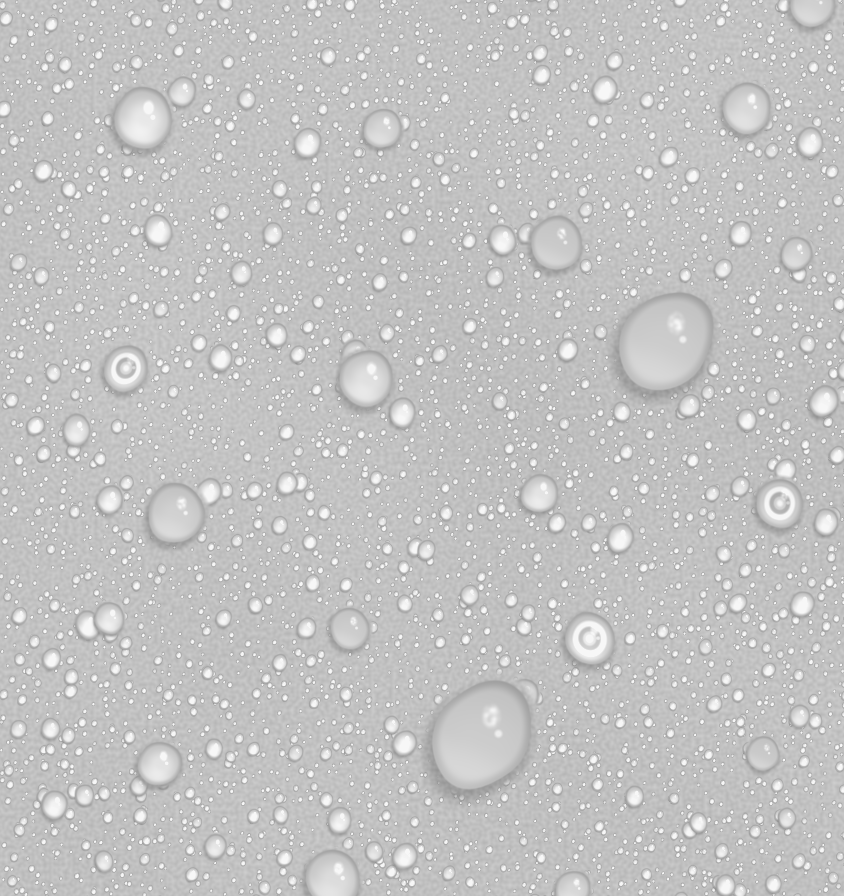
Give the GLSL for this texture, as a Shadertoy shader.

```glsl
// Water drops on a pale grey sheet, lit from the upper right.
// Jittered grids scatter the small drops from finest to coarsest; loops then
// place the larger beads. Each drop is a tilted, wobbly ellipse with a shadow.

const vec2 LIGHT_DIR = vec2(0.40, 0.917);
const float SHEET_GREY = 0.757;
const int BEAD_COUNT = 19;

vec2 hash2(vec2 p) {
    vec3 q = fract(p.xyx * vec3(0.1031, 0.1030, 0.0973));
    q += dot(q, q.yzx + 33.33);
    return fract((q.xx + q.yz) * q.zy);
}

float cornerSlope(vec2 corner, vec2 offset) {
    float angle = 6.2832 * hash2(corner).x;
    return dot(vec2(cos(angle), sin(angle)), offset);
}

float gradientNoise(vec2 p) {
    vec2 i = floor(p), f = p - i;
    vec2 u = f * f * f * (f * (f * 6.0 - 15.0) + 10.0);
    vec2 e = vec2(1.0, 0.0);
    float low = mix(cornerSlope(i, f), cornerSlope(i + e, f - e), u.x);
    float high = mix(cornerSlope(i + e.yx, f - e.yx), cornerSlope(i + 1.0, f - 1.0), u.x);
    return mix(low, high, u.y);
}

// 1 inside the inner distance, 0 beyond the outer one
float falloff(float inner, float outer, float x) {
    return 1.0 - smoothstep(inner, outer, x);
}

// Length in an ellipse stretched along a tilted axis
float ellipseLength(vec2 q, float tilt, float stretch) {
    vec2 axis = vec2(sin(tilt), cos(tilt));
    return length(vec2(dot(q, vec2(axis.y, -axis.x)) * stretch, dot(q, axis) / stretch));
}

// Paints one drop over tone; gloss fills it with light, rings adds ripples
float paintDrop(float tone, float sheet, vec2 d, float radius, vec2 seed,
                float gloss, float rings, float stretch) {
    vec2 q = d / radius;
    if (dot(q, q) > 4.0) return tone;
    float tilt = mix(-0.3, 0.65, seed.x);
    float wobble = 1.0 + 0.10 * gradientNoise(q * 0.9 + seed * 50.0);
    float l = ellipseLength(q, tilt, stretch) * wobble;
    float shadowL = ellipseLength(q + vec2(0.08, 0.16), tilt, stretch) * wobble;
    float soft = max(1.0 / iResolution.y, 0.0016) * 0.8 / radius;
    float facing = dot(q, LIGHT_DIR);

    // clear the sheet around the drop, then shade it
    float ground = mix(tone, sheet, falloff(1.05, 1.25, l));
    ground -= 0.13 * falloff(0.90, 1.26, shadowL);

    // translucent body with a dark rim and a bright lower crescent
    float body = 0.785 - 0.025 * facing;
    body += 0.17 * gloss * falloff(0.25, 0.95, length(q - vec2(0.08, -0.06)));
    body += (0.03 + 0.08 * gloss) * smoothstep(0.1, 0.8, -facing) * falloff(0.70, 0.95, l);
    body -= 0.13 * smoothstep(0.78, 1.0, l) * (0.75 + 0.25 * facing);

    // window glints near the light
    float glint = falloff(0.08, 0.30, length((q - vec2(0.20, 0.36)) * vec2(1.3, 1.0)));
    glint *= mix(0.65 + gradientNoise(q * 7.0 + seed * 30.0), 1.0, gloss);
    glint += 0.7 * falloff(0.03, 0.11, length(q - vec2(0.34, 0.02)));
    body += 0.20 * glint;

    // concentric ripples
    float ripple = falloff(0.04, 0.16, abs(l - 0.58)) - 0.8 * falloff(0.03, 0.14, abs(l - 0.36));
    body += rings * (0.16 * ripple + 0.14 * falloff(0.05, 0.22, l));

    return mix(ground, min(body, 0.97), falloff(1.0 - soft, 1.0 + soft, l));
}

// One jittered grid of drops; share is the fraction of cells that hold one
float scatterDrops(float tone, float sheet, vec2 p, float cell, vec2 radii, float share) {
    vec2 home = floor(p / cell);
    for (int y = -1; y <= 1; y++)
    for (int x = -1; x <= 1; x++) {
        vec2 id = home + vec2(x, y);
        vec2 key = id + floor(cell * 9000.0) + 40.0;
        vec2 pick = hash2(key + 17.3), seed = hash2(key + 71.9);
        if (pick.x > share) continue;
        vec2 center = (id + 0.5 + 0.75 * (hash2(key) - 0.5)) * cell;
        float radius = mix(radii.x, radii.y, pick.y * pick.y);
        float gloss = mix(0.45, 1.15, sqrt(seed.y));
        tone = paintDrop(tone, sheet, p - center, radius, seed, gloss, 0.0, 1.08);
    }
    return tone;
}

void mainImage(out vec4 fragColor, in vec2 fragCoord) {
    vec2 p = fragCoord / iResolution.y;
    float width = iResolution.x / iResolution.y;

    // finely grained sheet
    float sheet = SHEET_GREY + 0.03 * gradientNoise(p * 3.0 + 9.0)
                + 0.065 * gradientNoise(p * 210.0);
    float tone = sheet;

    tone = scatterDrops(tone, sheet, p, 0.011, vec2(0.0017, 0.0030), 0.50);
    tone = scatterDrops(tone, sheet, p, 0.019, vec2(0.0030, 0.0050), 0.50);
    tone = scatterDrops(tone, sheet, p, 0.034, vec2(0.0052, 0.0092), 0.46);
    tone = scatterDrops(tone, sheet, p, 0.072, vec2(0.0100, 0.0165), 0.34);

    // medium beads on an even spread, kept clear of the two largest
    vec2 upperBig = vec2(0.79 * width, 0.62), lowerBig = vec2(0.57 * width, 0.18);
    for (int i = 0; i < BEAD_COUNT; i++) {
        float n = float(i);
        vec2 seed = hash2(vec2(n, 5.0));
        vec2 center = fract(vec2(0.13, 0.31) + n * vec2(0.7549, 0.5698)) * vec2(width, 1.0);
        if (min(distance(center, upperBig), distance(center, lowerBig)) < 0.10) continue;
        float radius = mix(0.017, 0.034, fract(n * 0.618));
        float rings = step(3.5, mod(n, 5.0));
        tone = paintDrop(tone, sheet, p - center, radius, seed, 0.75 * seed.y, rings, 1.04);
    }
    tone = paintDrop(tone, sheet, p - upperBig, 0.053, vec2(0.95, 0.3), 0.08, 0.0, 1.10);
    tone = paintDrop(tone, sheet, p - lowerBig, 0.057, vec2(0.98, 0.7), 0.08, 0.0, 1.12);

    fragColor = vec4(vec3(clamp(tone, 0.0, 1.0)), 1.0);
}
```
